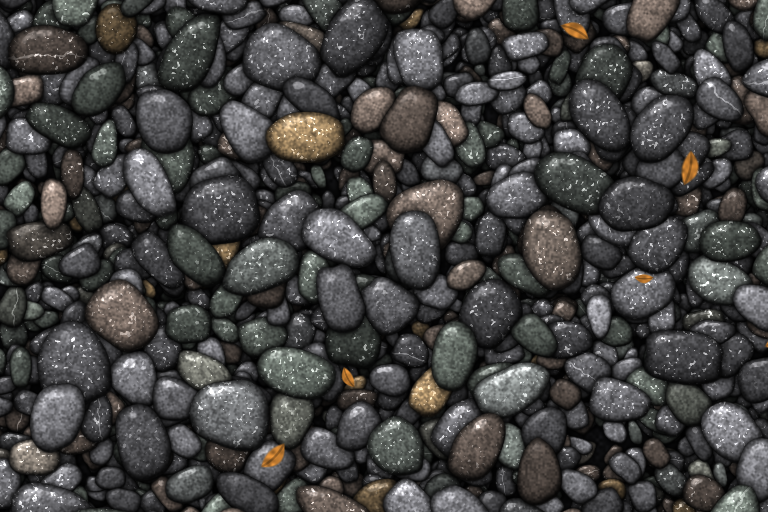
Reproduce this texture procedurally as a WebGL 1 fragment shader.

```glsl
precision highp float;
// Wet beach pebbles seen from above under an overcast sky, with a few leaves.
// Jittered grids of rounded stones are painted from small to large; each stone
// shades what lies under it and has its own tint, grain, flecks and wet gloss.
uniform vec2 u_resolution;

const int LAYERS = 6;
const float SMALL_CELL = 0.05;      // grid pitch, in canvas heights
const float LARGE_CELL = 0.132;
const float LARGE_SHARE = 0.36;     // filled cells in the largest layer
const float SHADOW_REACH = 0.0048;
const float SHADOW_DEPTH = 0.72;
const float GRAIN_FREQ = 240.0;
const float GRAIN_DEPTH = 0.56;
const float LEAF_CELL = 0.2;
const float LEAF_SHARE = 0.13;
const vec3 LIGHT = vec3(-0.16, 0.46, 0.87);
const vec3 GAP = vec3(0.08, 0.08, 0.088);
const vec3 SLATE = vec3(0.99, 0.99, 1.03);
const vec3 GREEN = vec3(0.95, 1.03, 0.96);
const vec3 BROWN = vec3(1.11, 0.98, 0.9);
const vec3 OCHRE = vec3(1.25, 1.04, 0.75);
const vec3 SKY = vec3(0.75, 0.745, 0.75);
const vec3 LEAF = vec3(0.78, 0.5, 0.2);

float hash(vec2 p) {
  vec3 q = fract(vec3(p.xyx) * 0.1031);
  q += dot(q, q.yzx + 33.33);
  return fract((q.x + q.y) * q.z);
}

vec4 hash4(vec2 p) {
  return vec4(hash(p), hash(p + 17.3), hash(p + 41.7), hash(p + 73.1));
}

float noise(vec2 p) {
  vec2 i = floor(p), f = fract(p);
  f = f * f * (3.0 - 2.0 * f);
  return mix(mix(hash(i), hash(i + vec2(1.0, 0.0)), f.x),
             mix(hash(i + vec2(0.0, 1.0)), hash(i + 1.0), f.x), f.y);
}

mat2 turn(float a) {
  float c = cos(a), s = sin(a);
  return mat2(c, s, -s, c);
}

// Mostly slate, some green and brown, rarely ochre.
vec3 stoneTint(float pick) {
  vec3 tint = mix(SLATE, GREEN, smoothstep(0.54, 0.68, pick));
  tint = mix(tint, BROWN, smoothstep(0.78, 0.84, pick));
  return mix(tint, OCHRE, smoothstep(0.975, 0.98, pick));
}

// unit: position in the stone (rim at q = 1); n: surface normal.
vec3 shadeStone(vec2 p, vec2 unit, float q, vec3 n, vec4 look, float seed) {
  vec2 s = turn(look.w * 6.0) * p + look.xy * 7.0 + 9.0;
  float grain = noise(s * GRAIN_FREQ);
  float blotch = noise(s * 60.0) * 0.55 + noise(turn(0.7) * s * 125.0) * 0.45;
  float albedo = mix(0.2, 0.47, look.y * look.y * 0.5 + look.y * 0.5);
  vec3 col = albedo * stoneTint(look.x);
  col *= 0.83 - 0.5 * GRAIN_DEPTH + 0.34 * blotch + GRAIN_DEPTH * grain;

  // Pale flecks on rough stones and a thin vein on a few.
  float specks = 0.5 * (noise(turn(0.5) * s * 210.0) + noise(turn(1.3) * s * 250.0));
  float flecks = smoothstep(0.74, 0.9, specks + 0.3 * (blotch - 0.35));
  col += 0.42 * flecks * smoothstep(0.15, 0.8, look.z);
  float bend = unit.y + 0.5 * unit.x * (look.w - 0.5) + 0.4 * (blotch - 0.5);
  float vein = 1.0 - smoothstep(0.025, 0.075, abs(bend - 0.2));
  col += 0.2 * vein * step(0.94, fract(seed * 13.7));

  // Soft light, dark rim, then broken sky reflections on the wet skin.
  float lit = max(dot(n, normalize(LIGHT)), 0.0);
  col *= (0.24 + 1.06 * lit) * (1.0 - 0.45 * smoothstep(0.76, 1.0, q));
  float sheen = pow(lit, 9.0) * (0.35 + 0.65 * blotch);
  float glint = smoothstep(0.62, 0.78, pow(lit, 14.0) * 0.66 + blotch * 0.44);
  float wet = 0.25 + 0.75 * look.w;
  return col + SKY * (0.13 * sheen + 0.33 * glint * wet * (0.6 + 0.8 * grain));
}

void paintStones(inout vec3 col, vec2 p, float cell, float share, float seed) {
  float px = 0.8 / u_resolution.y;
  mat2 grid = turn(seed * 1.3 + 0.4);
  vec2 g = grid * p / cell + 50.0;
  for (int j = -1; j <= 1; j++) {
    for (int i = -1; i <= 1; i++) {
      vec2 id = floor(g) + vec2(float(i), float(j));
      vec4 r = hash4(id + seed * 31.0);
      vec4 look = hash4(id + seed * 57.0 + 211.0);
      if (r.x > share) continue;
      vec2 center = id + 0.5 + 0.5 * (vec2(r.y, r.z) - 0.5);
      vec2 v = ((g - center) * grid) * cell;

      // Egg-like superellipse, turned at random.
      float longR = cell * mix(0.46, 0.65, look.z);
      vec2 radii = longR * vec2(1.0, mix(0.48, 0.86, r.w));
      mat2 spin = turn(6.2832 * fract(r.w * 7.0 + r.y * 3.0));
      vec2 unit = (spin * v) / radii;
      unit.y *= 1.0 + 0.5 * (look.w - 0.5) * clamp(unit.x, -1.5, 1.5);
      unit += 0.16 * (vec2(noise(unit * 1.5 + r.yz * 40.0 + 9.0),
                           noise(unit * 1.5 + r.zw * 60.0 + 9.0)) - 0.5);
      float e = mix(2.0, 2.8, r.z);
      vec2 powers = pow(abs(unit) + 0.0001, vec2(e));
      float q = pow(powers.x + powers.y, 1.0 / e);
      float d = (q - 1.0) * radii.y;

      col *= 1.0 - SHADOW_DEPTH * exp(-max(d, 0.0) / SHADOW_REACH);
      if (d > px) continue;
      vec2 slope = normalize((unit / radii) * spin + 0.0001) * min(pow(q, 2.3), 0.98);
      vec3 n = vec3(slope, sqrt(1.0 - dot(slope, slope)));
      vec3 stone = shadeStone(p, unit, q, n, look, r.y);
      col = mix(col, stone, 1.0 - smoothstep(-px, px, d));
    }
  }
}

// Sparse pointed leaves with a darker midrib.
void paintLeaves(inout vec3 col, vec2 p) {
  float px = 1.0 / u_resolution.y;
  vec2 id = floor(p / LEAF_CELL);
  vec4 r = hash4(id + 307.0);
  vec2 v = p - (id + 0.5 + 0.5 * (r.yz - 0.5)) * LEAF_CELL;
  v = turn(6.2832 * r.w) * v / mix(0.017, 0.034, r.y);
  float d = (abs(v.y + 0.15 * v.x * v.x) - 0.46 * (1.0 - v.x * v.x)) * 0.02;
  float mask = (1.0 - smoothstep(-px, px, d)) * step(r.x, LEAF_SHARE);
  float rib = 1.0 - smoothstep(0.02, 0.12, abs(v.y + 0.15 * v.x * v.x));
  vec3 leaf = LEAF * (0.7 + 0.5 * noise(p * 120.0)) * (1.0 - 0.3 * rib);
  col = mix(col, leaf, mask);
}

void main() {
  vec2 p = gl_FragCoord.xy / u_resolution.y;
  vec3 col = GAP * (0.5 + noise(p * 150.0));
  for (int k = 0; k < LAYERS; k++) {
    float t = float(k) / float(LAYERS - 1);
    float cell = mix(SMALL_CELL, LARGE_CELL, t * t);
    paintStones(col, p, cell, mix(1.0, LARGE_SHARE, t), float(k) + 1.0);
  }
  paintLeaves(col, p);
  gl_FragColor = vec4(clamp(col, 0.0, 1.0), 1.0);
}
```
